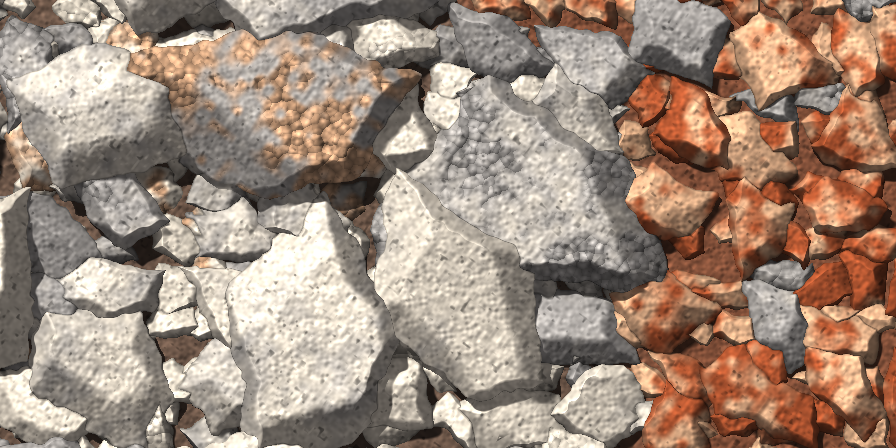
Write a Shadertoy shader that draws this texture.

```glsl
// Sunlit heap of broken concrete slabs and smaller brick rubble.
#define LIGHT vec3(-0.38, 0.53, 0.76)
#define SUN vec3(0.78, 0.76, 0.72)
#define AMBIENT vec3(0.41, 0.395, 0.385)
#define CONCRETE_PALE vec3(0.96, 0.94, 0.90)
#define CONCRETE_GREY vec3(0.66, 0.66, 0.67)
#define BRICK_RED vec3(0.70, 0.35, 0.21)
#define BRICK_DUST vec3(0.93, 0.75, 0.61)
#define SOIL vec3(0.50, 0.41, 0.36)
#define BRICK_EDGE 1.40
#define SLAB_CELL 0.44
#define CHUNK_CELL 0.20
#define CHIP_CELL 0.105

struct Hit { float height; float rim; vec2 slope; vec2 id; vec2 center; };

vec2 hash2(vec2 p) {
    vec3 a = fract(p.xyx * vec3(0.1031, 0.1030, 0.0973));
    a += dot(a, a.yzx + 33.33);
    return fract((a.xx + a.yz) * a.zy);
}

// Two independent value noises at once
vec2 noise2(vec2 p) {
    vec2 i = floor(p), f = fract(p);
    f = f * f * (3.0 - 2.0 * f);
    return mix(mix(hash2(i), hash2(i + vec2(1, 0)), f.x),
               mix(hash2(i + vec2(0, 1)), hash2(i + vec2(1, 1)), f.x), f.y);
}

// Positive where brick replaces concrete
float brickSide(vec2 p) {
    return p.x - BRICK_EDGE + 1.3 * max(0.0, p.y - 0.7);
}

// Worn faceted stone: a tilted top cut by five sides; xy = slope, z = height
vec3 stone(vec2 q, vec2 r) {
    vec2 tilt = (r - 0.5) * 0.7;
    vec3 face = vec3(tilt, 0.52 + dot(q, tilt));
    vec2 dir = vec2(1, 0);
    for (int k = 0; k < 5; k++) {
        r = fract(r * 17.3 + r.yx * 5.7 + 0.31);
        vec2 side = normalize(dir + (r.x - 0.5) * 0.8 * vec2(-dir.y, dir.x));
        float steep = 1.0 + 3.2 * r.y * r.y;
        float h = steep * (0.62 + 0.33 * fract(r.x * 7.0 + r.y) - dot(q, side));
        float t = clamp(0.5 + (h - face.z) / 0.2, 0.0, 1.0);
        face = mix(vec3(-steep * side, h), face, t) - vec3(0, 0, 0.1 * t * (1.0 - t));
        dir = mat2(0.309, 0.951, -0.951, 0.309) * dir;
    }
    return face;
}

// One jittered grid of stones; the highest stone wins
void scatter(vec2 p, float cell, float base, float seed, inout Hit hit) {
    for (int n = 0; n < 9; n++) {
        vec2 grid = floor(p / cell) + vec2(n % 3, n / 3) - 1.0;
        vec2 id = grid + seed, r = hash2(id);
        vec2 center = (grid + 0.5 + (r - 0.5) * 0.55) * cell;
        vec2 q = (p - center) / cell;
        if (dot(q, q) > 1.1) continue;
        if (cell == SLAB_CELL && (brickSide(center) > -0.10 || r.x > 0.92)) continue;
        vec2 s = hash2(id + 9.4);
        float size = mix(0.48, 0.66, s.x);
        float angle = -0.65 + (s.y - 0.5) * 1.8;
        float c = cos(angle), d = sin(angle);
        mat2 turn = mat2(c, -d, d, c);
        vec2 stretch = vec2(0.80, 1.25);
        vec3 face = stone(turn * q / size * stretch, fract(r * 3.7 + s.yx));
        if (face.z <= 0.0) continue;
        float rise = size * cell * face.z, h = base * (0.4 + r.y) + rise;
        if (h > hit.height)
            hit = Hit(h, min(rise, h - hit.height), (face.xy * stretch) * turn, id, center);
        else
            hit.rim = min(hit.rim, hit.height - h);
    }
}

Hit largeStones(vec2 p) {
    Hit hit = Hit(0.0, 1.0, vec2(0), vec2(0), p);
    scatter(p, CHUNK_CELL, 0.03, 37.0, hit);
    scatter(p, SLAB_CELL, 0.07, 71.0, hit);
    return hit;
}

// Embedded gravel: xy = offset from the nearest pebble, z = its random tone
vec3 gravel(vec2 p) {
    vec3 best = vec3(2, 2, 0);
    for (int n = 0; n < 9; n++) {
        vec2 c = floor(p) + vec2(n % 3, n / 3) - 1.0, r = hash2(c + 3.0);
        vec2 v = p - c - r;
        if (dot(v, v) < dot(best.xy, best.xy)) best = vec3(v, r.x);
    }
    return best;
}

// Grainy surface height
float relief(vec2 p) {
    return 0.010 * noise2(p * 11.0).x + 0.0045 * noise2(p.yx * 41.0).x + 0.0036 * noise2(p * 112.0).x;
}

void mainImage(out vec4 fragColor, in vec2 fragCoord) {
    vec2 p = fragCoord / iResolution.y;
    vec2 grainP = mat2(0.8, 0.6, -0.6, 0.8) * p + 3.0;

    // Chipped outlines, then the stone on top
    vec2 w = p + 0.026 * (noise2(p * 13.0) - 0.5) + 0.011 * (noise2(grainP * 45.0) - 0.5);
    Hit hit = largeStones(w);
    scatter(w, CHIP_CELL, 0.012, 11.0, hit);

    // Material of this stone
    vec2 tone = hash2(hit.id + 21.0);
    float patches = noise2(p * 9.0 + tone * 20.0).x * 0.55 + noise2(grainP * 37.0).y * 0.45;
    float isBrick = step(0.0, brickSide(hit.center) + (tone.x - 0.5) * 0.12) * step(tone.y, 0.88);
    vec3 concrete = mix(CONCRETE_PALE, CONCRETE_GREY, smoothstep(0.4, 0.95, tone.y + 0.6 * (patches - 0.5)));
    concrete = mix(concrete, BRICK_DUST * 0.9, step(0.93, tone.x) * smoothstep(0.3, 0.6, patches));
    vec3 brick = mix(BRICK_RED, BRICK_DUST, smoothstep(0.33, 0.66, patches + 0.45 * (tone.x - 0.45)));
    vec3 soil = mix(SOIL, BRICK_RED, 0.5 * smoothstep(-0.1, 0.1, brickSide(p)));
    vec3 albedo = hit.height > 0.0 ? mix(concrete, brick, isBrick) : soil;

    // Pebbles, grain and pits
    vec2 slope = hit.slope;
    float pebbly = (1.0 - isBrick) * step(0.72, tone.x) * smoothstep(0.38, 0.58, patches);
    if (pebbly > 0.0) {
        vec3 pebble = gravel(grainP * 52.0);
        albedo *= mix(1.0, (0.82 + 0.34 * pebble.z) * (1.12 - 0.45 * length(pebble.xy)), pebbly);
        slope -= 0.7 * pebbly * (pebble.xy * mat2(0.8, 0.6, -0.6, 0.8));
    }
    vec2 speck = noise2(grainP * 125.0 + 15.0);
    float pit = smoothstep(0.68, 0.95, speck.y * 0.6 + 0.4 * noise2(grainP * 58.0).x);
    albedo *= (0.88 + 0.24 * speck.x) * (1.0 - 0.4 * pit);

    // Facet light, roughened along the sun direction
    float bump = (relief(grainP + mat2(0.8, 0.6, -0.6, 0.8) * LIGHT.xy * 0.004) - relief(grainP)) / 0.004;
    float lit = max(0.0, (LIGHT.z - dot(slope, LIGHT.xy) - bump) / sqrt(1.0 + dot(slope, slope) + bump * bump));

    // Cast shadows from the larger stones
    float sun = 1.0;
    for (int i = 1; i <= 3; i++) {
        float t = 0.009 * float(i * (i + 1));
        float over = largeStones(w + LIGHT.xy * t).height - hit.height - LIGHT.z * t;
        sun = min(sun, 1.0 - smoothstep(0.002, 0.012 + 0.05 * t, over));
    }

    // Soft dark creases and dim gaps
    float crease = mix(0.7, 1.0, smoothstep(0.0, 0.006, hit.rim));
    float open = mix(0.6, 1.0, smoothstep(0.0, 0.06, hit.height));
    fragColor = vec4(min(albedo * crease * (AMBIENT * open + SUN * sun * lit), 1.0), 1.0);
}
```
